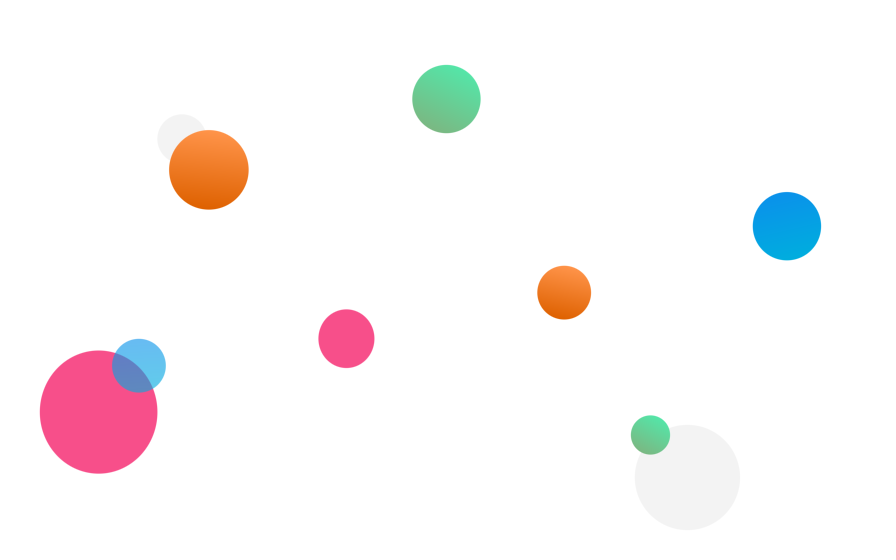
A Shadertoy shader for this background:

```glsl
const int DISCS = 10;
const int PINK = 0, GREY = 1, ORANGE = 2, GREEN = 3, BLUE = 4;

// Discs from back to front: group, sideways lean from the group centre, radius, paint
const int group[DISCS] = int[](0, 0, 1, 1, 2, 3, 4, 5, 5, 6);
const float lean[DISCS] = float[](0.0, 1.2, -0.8, 0.0, 0.0, 0.0, 0.0, 0.0, -1.1, 0.0);
const float radius[DISCS] = float[](0.105, 0.048, 0.044, 0.071, 0.05, 0.061, 0.048, 0.094, 0.035, 0.061);
const int paint[DISCS] = int[](PINK, BLUE, GREY, ORANGE, PINK, GREEN, ORANGE, GREY, GREEN, BLUE);

// Gradient ends of each paint
const vec3 topColor[5] = vec3[](vec3(0.97, 0.31, 0.54), vec3(0.953), vec3(1.0, 0.58, 0.29),
                                vec3(0.33, 0.90, 0.66), vec3(0.04, 0.57, 0.92));
const vec3 bottomColor[5] = vec3[](vec3(0.97, 0.31, 0.54), vec3(0.953), vec3(0.87, 0.38, 0.0),
                                   vec3(0.48, 0.72, 0.51), vec3(0.0, 0.68, 0.87));

float hash(float n) {
    return fract(sin(n * 12.9898) * 43758.5453);
}

// Evenly spread lattice with a little jitter
vec2 groupCenter(float g) {
    vec2 spread = vec2((g + 0.9) / 7.8, 0.12 + 0.76 * fract(0.2 + g * 4.0 / 7.0));
    vec2 jitter = vec2(hash(g + 1.3), hash(g + 8.7)) - 0.5;
    return spread + 0.04 * jitter;
}

void mainImage(out vec4 fragColor, in vec2 fragCoord) {
    vec2 uv = fragCoord / iResolution.xy;
    vec2 aspect = vec2(iResolution.x / iResolution.y, 1.0);
    float softness = 0.75 / iResolution.y;
    vec3 color = vec3(1.0);

    for (int i = 0; i < DISCS; i++) {
        // Companion discs sit up and to one side
        vec2 offset = 0.06 * vec2(lean[i], 1.15 * abs(lean[i]));
        vec2 center = groupCenter(float(group[i])) + offset / aspect;

        // Shortest path across the wrapped canvas
        vec2 p = (fract(uv - center + 0.5) - 0.5) * aspect;
        if (paint[i] == PINK) p.y *= 0.955;

        // Slightly tilted vertical gradient
        float tilt = 1.1 * (hash(float(i) + 3.1) - 0.5);
        float height = 0.5 + 0.5 * dot(p, vec2(sin(tilt), cos(tilt))) / radius[i];
        vec3 fill = mix(bottomColor[paint[i]], topColor[paint[i]], clamp(height, 0.0, 1.0));

        // Only the blue companion is see-through
        float opacity = paint[i] == BLUE && lean[i] != 0.0 ? 0.62 : 1.0;
        float coverage = smoothstep(-softness, softness, radius[i] - length(p));
        color = mix(color, fill, coverage * opacity);
    }
    fragColor = vec4(color, 1.0);
}
```
